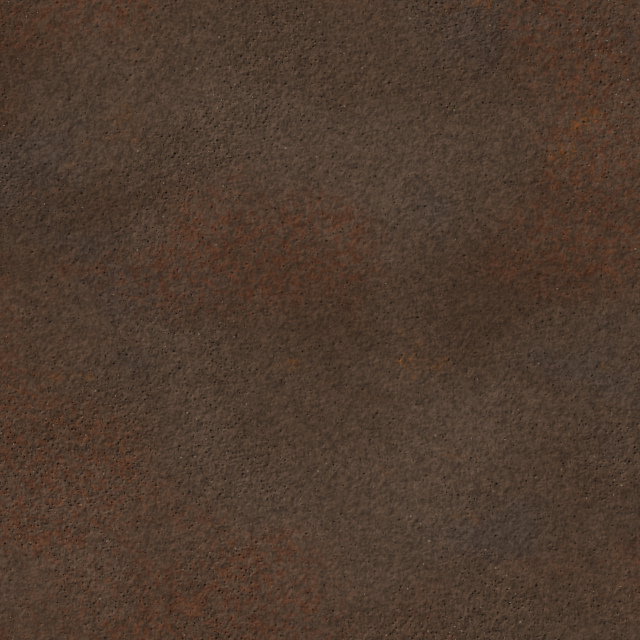
Write a Shadertoy shader that draws this texture.

```glsl
// Weathered dark brown rusted metal: fine pitted grain, soft stains, rust speckle and pale flecks.
#define BASE_COLOR  vec3(0.303, 0.234, 0.185)
#define DARK_COLOR  vec3(0.255, 0.184, 0.138)
#define DUST_COLOR  vec3(0.348, 0.280, 0.232)
#define RUST_COLOR  vec3(0.365, 0.200, 0.125)
#define EMBER_COLOR vec3(0.500, 0.290, 0.130)
#define SLATE_COLOR vec3(0.268, 0.230, 0.208)
#define FLECK_COLOR vec3(0.560, 0.500, 0.430)
#define GRAIN_SCALE 200.0
#define GRAIN_TONE  0.52
#define RELIEF      0.58
#define PIT_CELLS   125.0
#define FLECK_CELLS 64.0

// Integer hash of a lattice cell, 0..1
float hash(vec2 cell) {
    uvec2 q = uvec2(ivec2(floor(cell)) + 32768);
    uint n = q.x * 1597334677u ^ q.y * 3812015801u;
    n = (n ^ (n >> 15)) * 2246822519u;
    n = (n ^ (n >> 13)) * 3266489917u;
    return float((n ^ (n >> 16)) >> 8) / 16777216.0;
}

float noise(vec2 p) {
    vec2 i = floor(p), f = fract(p);
    f = f * f * (3.0 - 2.0 * f);
    return mix(mix(hash(i), hash(i + vec2(1, 0)), f.x),
               mix(hash(i + vec2(0, 1)), hash(i + vec2(1, 1)), f.x), f.y);
}

// Turns the lattice so that its rows do not show
vec2 turn(vec2 p) {
    return mat2(0.8, 0.6, -0.6, 0.8) * p;
}

float fbm(vec2 p) {
    float sum = 0.0, amp = 0.5;
    for (int i = 0; i < 6; i++) {
        p = 2.0 * turn(p) + 17.3;
        sum += amp * noise(p);
        amp *= 0.5;
    }
    return sum / 0.984;
}

// Large soft stain, slightly stretched sideways
float stain(vec2 p, vec2 scale, float seed, float lo, float hi) {
    return smoothstep(lo, hi, fbm(p * scale * 0.6 + seed));
}

float grain(vec2 p) {
    vec2 q = turn(p) * GRAIN_SCALE;
    return 0.25 * noise(q * 0.5 + 53.0) + 0.40 * noise(q)
         + 0.35 * noise(turn(q) * 1.8 + 31.0) - 0.5;
}

// Round spots scattered one per cell; share is the chance that a cell holds one
float spots(vec2 p, float cells, float share, float seed, vec2 radii) {
    vec2 g = turn(p) * cells + seed, cell = floor(g);
    vec2 center = 0.3 + 0.4 * vec2(hash(cell + 211.0), hash(cell + 433.0));
    vec2 d = turn(fract(g) - center);
    d.y *= mix(0.7, 1.4, hash(cell + 89.0));
    float radius = mix(radii.x, radii.y, hash(cell + 647.0));
    float present = step(hash(cell + 857.0), share);
    return present * (1.0 - smoothstep(radius * 0.3, radius * 1.4, length(d)));
}

float pits(vec2 p, float wear) {
    return spots(p, PIT_CELLS, mix(0.12, 0.42, wear), 7.0, vec2(0.10, 0.25));
}

float height(vec2 p, float wear) {
    return grain(p) - 0.40 * pits(p, wear);
}

void mainImage(out vec4 fragColor, in vec2 fragCoord) {
    vec2 p = fragCoord / iResolution.y;

    // Stain masks
    float wear  = stain(p, vec2(4.0, 4.5), 5.2, 0.47, 0.72);
    float dark  = stain(p, vec2(3.2, 5.2), 23.7, 0.44, 0.72);
    float dust  = stain(p, vec2(3.2, 3.6), 41.1, 0.44, 0.74);
    float rust  = stain(p, vec2(2.6, 4.0), 63.4, 0.47, 0.70);
    float slate = stain(p, vec2(4.5, 7.0), 87.9, 0.56, 0.80);
    float ember = stain(p, vec2(6.0, 9.0), 109.6, 0.73, 0.87);
    float speckle = smoothstep(0.42, 0.75, noise(turn(p) * 140.0 + 13.0));

    // Broad colour
    vec3 color = mix(BASE_COLOR, DARK_COLOR, 0.60 * dark);
    color = mix(color, DUST_COLOR, 0.55 * dust);
    color = mix(color, SLATE_COLOR, 0.50 * slate);
    color = mix(color, RUST_COLOR, rust * (0.10 + 0.40 * speckle));
    color = mix(color, EMBER_COLOR, ember * (0.15 + 0.50 * speckle));

    // Grain lit from the upper left
    vec2 toLight = vec2(-0.0009, 0.0009);
    float shade = height(p - toLight, wear) - height(p + toLight, wear);
    float tone = GRAIN_TONE * grain(p) + RELIEF * shade * mix(0.85, 1.2, wear);
    color *= 1.0 + tone - 0.30 * pits(p, wear);

    // Pale flecks, denser where the surface is worn
    float fleck = spots(p, FLECK_CELLS, mix(0.015, 0.14, wear), 301.0, vec2(0.05, 0.12));
    color = mix(color, FLECK_COLOR, 0.65 * fleck);
    fragColor = vec4(clamp(color, 0.0, 1.0), 1.0);
}
```
